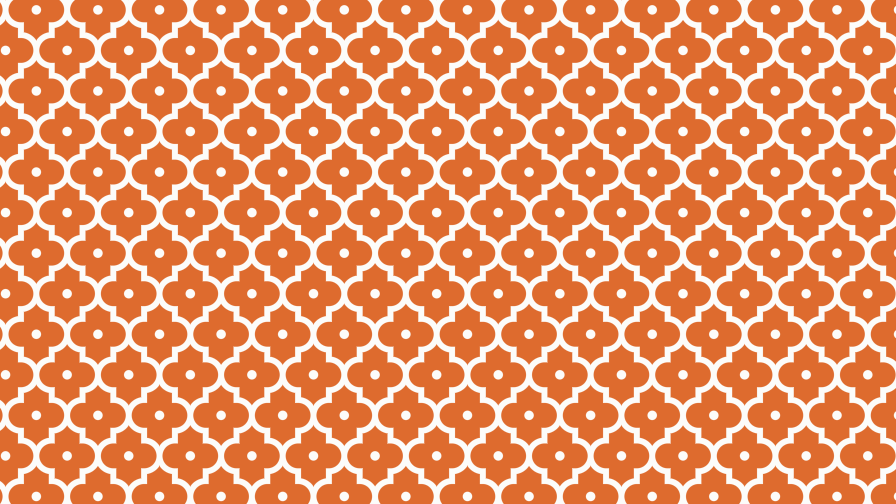
A Shadertoy shader for this pattern:

```glsl
#define PERIOD vec2(0.1222, 0.1609)   // lattice period, in canvas heights
#define ANCHOR vec2(0.9275, 0.4977)   // centre of one tile
#define LINE_WIDTH 0.0118
#define DOT_RADIUS 0.0094
#define ORANGE vec3(0.87, 0.42, 0.18)
#define WHITE vec3(0.99, 0.99, 0.98)

float boxDistance(vec2 p, vec2 halfSize) {
    vec2 d = abs(p) - halfSize;
    return length(max(d, 0.0)) + min(max(d.x, d.y), 0.0);
}

// Fold the staggered lattice into the lower half of one tile quadrant.
vec2 foldToTile(vec2 p) {
    vec2 q = abs(mod(p - ANCHOR + 0.5 * PERIOD, PERIOD) - 0.5 * PERIOD);
    return q.y > 0.25 * PERIOD.y ? 0.5 * PERIOD - q : q;
}

// Side lobes joined by short vertical steps with square corners.
float trellisDistance(vec2 q) {
    float radius = 0.25 * PERIOD.x;
    float halfLine = 0.5 * LINE_WIDTH;
    vec2 fromLobe = q - vec2(radius, 0.0);
    float lobe = fromLobe.x > 0.0
        ? abs(length(fromLobe) - radius)
        : length(fromLobe - vec2(0.0, radius));
    float halfStep = 0.25 * PERIOD.y - radius;
    float stepBar = boxDistance(q - 0.25 * PERIOD, vec2(halfLine, halfStep + halfLine));
    return min(lobe - halfLine, stepBar);
}

void mainImage(out vec4 fragColor, in vec2 fragCoord) {
    vec2 q = foldToTile(fragCoord / iResolution.y);
    float dist = min(trellisDistance(q), length(q) - DOT_RADIUS);

    // Antialiased edge about one pixel wide.
    float edge = 0.7 / iResolution.y;
    float ink = 1.0 - smoothstep(-edge, edge, dist);
    fragColor = vec4(mix(ORANGE, WHITE, ink), 1.0);
}
```
